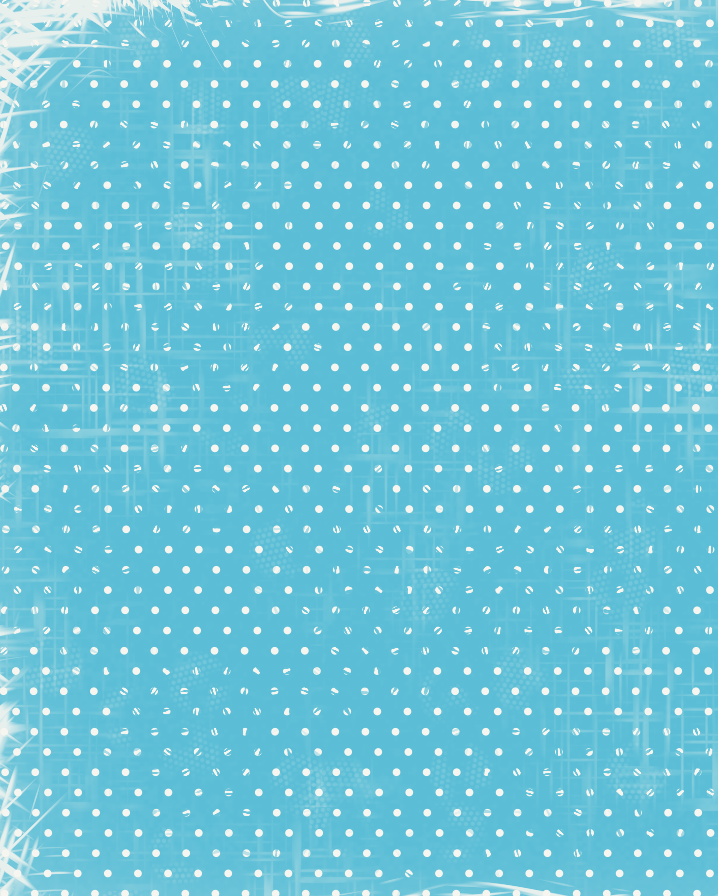
Give the GLSL for this pattern, as a Shadertoy shader.

```glsl
// Staggered cream polka dots on weathered turquoise paper with scuffed edges.

// Lengths are fractions of the canvas height.
const vec3 TURQUOISE = vec3(0.355, 0.745, 0.84);
const vec3 CREAM = vec3(0.965, 0.962, 0.94);
const vec2 PITCH = vec2(0.0336, 0.02259);
const vec2 FIRST_DOT = vec2(0.0052, 0.0026);
const float ROW_SHIFT = 0.41;       // sideways step of odd rows, in pitches
const float ROW_SWAY = 0.0013;
const float DOT_RADIUS = 0.0043;
const float DOT_WEAR = 0.95;
const float PATCH_SCALE = 11.0;     // cells of stippled patches per height
const float STIPPLE_PITCH = 0.0066;
const float SCUFF_LAYERS = 4.0;

float hash(vec2 p) {
    vec3 q = fract(p.xyx * vec3(0.1031, 0.1030, 0.0973));
    q += dot(q, q.yzx + 33.33);
    return fract((q.x + q.y) * q.z);
}

float noise(vec2 p) {
    vec2 i = floor(p), f = fract(p);
    f *= f * (3.0 - 2.0 * f);
    return mix(mix(hash(i), hash(i + vec2(1, 0)), f.x),
               mix(hash(i + vec2(0, 1)), hash(i + 1.0), f.x), f.y);
}

mat2 rotation(float a) {
    return mat2(cos(a), sin(a), -sin(a), cos(a));
}

// Nearest cell: x = distance to its seed, y = its random id.
vec2 cellular(vec2 p) {
    vec2 base = floor(p), nearest = vec2(9.0, 0.0);
    for (int j = -1; j <= 1; j++)
    for (int i = -1; i <= 1; i++) {
        vec2 cell = base + vec2(i, j);
        vec2 seed = cell + 0.15 + 0.7 * vec2(hash(cell), hash(cell + 57.0));
        float d = length(p - seed);
        if (d < nearest.x) nearest = vec2(d, hash(cell + 19.0));
    }
    return nearest;
}

// Coverage of the dots, some sliced or half rubbed away.
float dots(vec2 p, float pixel) {
    vec2 q = p - FIRST_DOT;
    float row = floor(q.y / PITCH.y + 0.5);
    q.x -= ROW_SHIFT * PITCH.x * mod(row, 2.0) + ROW_SWAY * sin(row * 0.45);
    vec2 id = vec2(floor(q.x / PITCH.x + 0.5), row);
    vec2 local = q - id * PITCH;
    float disc = 1.0 - smoothstep(-0.6 * pixel, 0.6 * pixel, length(local) - DOT_RADIUS);

    float cluster = noise(id * vec2(0.16, 0.3) + 8.0) + 0.4 * (hash(id + 3.0) - 0.5);
    float worn = DOT_WEAR * smoothstep(0.48, 0.66, cluster);
    vec2 r = rotation(6.283 * hash(id + 41.0)) * local / DOT_RADIUS;
    float slices = sin(r.x * mix(3.0, 6.5, hash(id + 7.0)) + 6.283 * hash(id + 11.0));
    float kept = smoothstep(-0.65, 0.25, slices + 0.5 * r.y + noise(p * 330.0) - 0.5);
    return disc * mix(1.0, kept, worn);
}

// Faint stippled patches, one lattice direction per cell.
float stipple(vec2 p) {
    vec2 cell = cellular(p * PATCH_SCALE);
    float inside = step(0.56, cell.y) * (1.0 - smoothstep(0.3, 0.44, cell.x));
    vec2 q = rotation(cell.y * 23.0) * p / STIPPLE_PITCH;
    q.x += 0.5 * mod(floor(q.y), 2.0);
    float speck = 1.0 - smoothstep(0.22, 0.48, length(fract(q) - 0.5));
    return inside * speck * smoothstep(0.25, 0.7, noise(p * 45.0));
}

// Woven threads and soft clouds.
float cloth(vec2 p) {
    float threads = max(noise(p * vec2(260, 16)), noise(p * vec2(14, 250) + 31.0));
    float cloud = noise(p * vec2(9, 5) + 4.0) * 0.6 + noise(p * vec2(34, 15)) * 0.4;
    return smoothstep(0.55, 1.0, threads) * smoothstep(0.3, 0.8, cloud);
}

// How strongly the borders are scuffed; worst in the left corners and along the top.
float edgeMask(vec2 uv) {
    float height = abs(2.0 * uv.y - 1.0);
    float left = exp(-uv.x / mix(0.025, 0.11, height)) * mix(0.55, 1.0, height);
    float top = exp(-(1.0 - uv.y) / 0.05) * 0.85;
    float bottom = exp(-uv.y / 0.03) * 0.65;
    float corner = exp(-length((1.0 - uv) * vec2(5, 14))) * 0.35;
    return min(left + top + bottom + corner, 1.15);
}

// Dry brush strokes: steep on the left, nearly level along the top.
float scuffs(vec2 p, vec2 uv) {
    float level = smoothstep(0.12, 0.4, uv.x);
    float stroke = 0.0;
    for (float i = 0.0; i < SCUFF_LAYERS; i++) {
        float angle = mix(-1.3 + 0.6 * i, -0.12 + 0.07 * i, level);
        vec2 q = rotation(angle) * p + 0.006 * sin(p.yx * 21.0 + i * 2.0);
        float fine = noise(q * vec2(16, 210) + i * 17.0);
        float broad = noise(p * 13.0 + i * 29.0);
        stroke = max(stroke, fine * mix(0.55, 1.0, broad));
    }
    float edge = edgeMask(uv) * mix(0.65, 1.2, noise(p * 11.0 + 5.0));
    float threshold = 0.96 - 0.62 * edge;
    return smoothstep(threshold, threshold + 0.3, stroke) * smoothstep(0.02, 0.35, edge);
}

void mainImage(out vec4 fragColor, in vec2 fragCoord) {
    vec2 p = fragCoord / iResolution.y;
    vec2 uv = fragCoord / iResolution.xy;

    float lift = 0.3 * cloth(p) + 0.14 * stipple(p) + 0.16 * edgeMask(uv);
    lift += 0.05 * (noise(p * 190.0) - 0.5);
    float paint = max(lift, 0.9 * scuffs(p, uv));

    vec3 color = mix(TURQUOISE, CREAM, clamp(paint, 0.0, 1.0));
    color = mix(color, CREAM, dots(p, 1.0 / iResolution.y));
    fragColor = vec4(color, 1.0);
}
```
